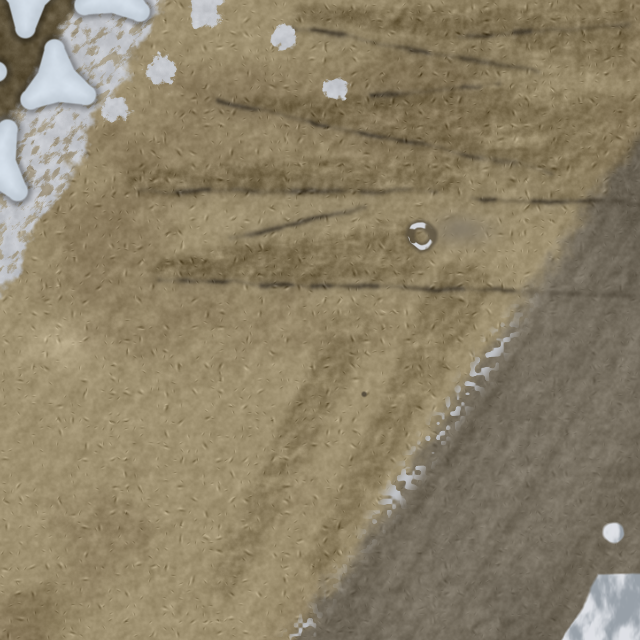
This texture is drawn by a Shadertoy shader. Its source:

```glsl
// Aerial view of rutted sand between a snowy block bank and a dirt road.
const vec3 SAND_LIGHT = vec3(.62, .565, .44);
const vec3 SAND_DARK = vec3(.54, .48, .365);
const vec3 SOIL = vec3(.455, .4, .285);
const vec3 SHADOW = vec3(.26, .23, .18);
const vec3 ROAD = vec3(.44, .41, .355);
const vec3 SNOW = vec3(.83, .84, .86);
const vec3 CONCRETE = vec3(.76, .8, .84);
const vec2 ROAD_DIR = vec2(.562, .827);
const vec2 BANK_NORMAL = vec2(-.874, .486);
const float GRAIN = .16;
const float THIRD = 2.0944;

// Worn soil: endpoints, then half width at each end
const vec4 BANDS[6] = vec4[6](
  vec4(.215, .718, .7, .73), vec4(.255, .583, .62, .605), vec4(.38, .84, .87, .8),
  vec4(.47, .98, .96, .945), vec4(.55, .49, .35, .09), vec4(.72, .55, .5, .12));
const vec2 WIDTHS[6] = vec2[6](vec2(.017, .035), vec2(.014, .05), vec2(.005, .07),
  vec2(.012, .045), vec2(.034, .022), vec2(.045, .02));
// Dark rut edges
const vec4 RUTS[8] = vec4[8](
  vec4(.22, .702, .68, .701), vec4(.25, .563, 1, .538), vec4(.36, .626, .57, .676),
  vec4(.34, .84, .86, .732), vec4(.46, .957, .84, .887), vec4(.58, .85, .78, .87),
  vec4(.72, .942, .98, .96), vec4(.74, .69, 1, .683));
// Loose snow: centre, radius
const vec3 PATCHES[5] = vec3[5](vec3(.253, .888, .026), vec3(.32, .985, .03),
  vec3(.445, .939, .022), vec3(.525, .866, .02), vec3(.182, .83, .024));
// Three-armed blocks: centre, turn, arm length
const vec4 BLOCKS[5] = vec4[5](vec4(.089, .873, 1.65, .05), vec4(.043, 1.01, 4.65, .054),
  vec4(.178, 1.012, 3.55, .05), vec4(-.008, .745, 5.4, .056), vec4(-.035, .888, 0, .03));

float hash(vec2 p) {
  vec3 q = fract(p.xyx * .1031);
  q += dot(q, q.yzx + 33.33);
  return fract((q.x + q.y) * q.z);
}
float noise(vec2 p) {
  vec2 i = floor(p), f = fract(p);
  f *= f * (3. - 2. * f);
  return mix(mix(hash(i), hash(i + vec2(1, 0)), f.x),
    mix(hash(i + vec2(0, 1)), hash(i + 1.), f.x), f.y);
}
float fbm(vec2 p) {
  float sum = 0., amp = .533;
  for (int i = 0; i < 4; i++, amp *= .5) { sum += amp * noise(p); p = p * 2.03 + 17.3; }
  return sum;
}
float inside(float d, float soft) { return 1. - smoothstep(-soft, soft, d); }
float bell(float x) { return exp(-x * x); }
float spot(vec2 p, float x, float y, vec2 r) { return bell(length((p - vec2(x, y)) / r)); }

// Distance to a segment, position along it
vec2 segment(vec2 p, vec4 s) {
  vec2 a = p - s.xy, b = s.zw - s.xy;
  float h = clamp(dot(a, b) / dot(b, b), 0., 1.);
  return vec2(length(a - b * h), h);
}
// Scattered clods, lit on one side
float clods(vec2 p) {
  vec2 cell = floor(p), f = fract(p) - .5;
  float t = 6.283 * hash(cell + 7.);
  f *= mat2(cos(t), sin(t), -sin(t), cos(t));
  vec2 size = vec2(.22, .08);
  return step(hash(cell), .28) * (.7 * spot(f, 0., .17, size) - spot(f, 0., 0., size));
}
float block(vec2 p, vec4 b) {
  p -= b.xy;
  float a = mod(atan(p.y, p.x) - b.z + THIRD * .5, THIRD) - THIRD * .5;
  vec2 s = segment(length(p) * vec2(cos(a), sin(a)), vec4(0, 0, b.w, 0));
  return s.x - mix(.034, .016, s.y);
}

void mainImage(out vec4 fragColor, in vec2 fragCoord) {
  vec2 p = fragCoord / iResolution.xy;
  vec2 w = p + .012 * (vec2(fbm(p * 22.), fbm(p * 22. + 40.)) - .5);
  float broad = fbm(p * 6.), fine = fbm(p * 75.) - .5, mid = fbm(p * 40.) - .5;
  float relief = fbm(p * 60.) - fbm(p * 60. + vec2(.3, -.3));

  // Sand and worn soil
  vec3 col = mix(SAND_DARK, SAND_LIGHT, smoothstep(.22, .62, broad + .12 * fine));
  col += .09 * spot(w, .1, .46, vec2(.06, .03)) - .07 * spot(w, .07, .04, vec2(.05));
  float worn = .45 * smoothstep(.35, .75, p.x) * smoothstep(.62, .76, p.y);
  for (int i = 0; i < 6; i++) {
    vec2 s = segment(w, BANDS[i]);
    float edge = s.x - mix(WIDTHS[i].x, WIDTHS[i].y, s.y);
    worn = max(worn, (i < 4 ? .95 - .3 * s.y : .5) * inside(edge, .012));
  }
  col = mix(col, SOIL, worn * smoothstep(.1, .55, fbm(p * vec2(18, 45))));

  // Road with wheel marks
  vec2 r = p - vec2(.456, 0);
  float across = dot(r, vec2(ROAD_DIR.y, -ROAD_DIR.x)), along = dot(r, ROAD_DIR);
  float marks = fbm(vec2(across * 48. + along * 1.5, along * 2.5)) - .5;
  vec3 dirt = ROAD * (.94 + .16 * broad) + .13 * marks - .05 * spot(p, .97, .71, vec2(.11));
  dirt -= .06 * bell((across - .035 - .02 * along) / .012) * inside(along - .55, .15);
  float road = smoothstep(-.018, .022, across + .035 * mid);
  col = mix(col, dirt, road);
  col = mix(col, SAND_LIGHT, .6 * inside(segment(w, vec4(.83, .892, 1, .862)).x - .015, .01));

  // Broken rut shadows
  for (int i = 0; i < 8; i++) {
    vec2 s = segment(w, RUTS[i]);
    float depth = .35 + .65 * smoothstep(.25, .6, noise(p * vec2(38, 16) + float(i) * 9.));
    depth *= 1. - .55 * smoothstep(.55, 1., s.y);
    col = mix(col, SHADOW, depth * (.6 * bell(s.x / .0045) + .2 * exp(-s.x / .012)));
  }

  // Grain, clods and roadside rubble
  col += GRAIN * (.5 * fine + .22 * (noise(p * 230.) - .5) + relief * (.7 + worn));
  col += (.12 - .07 * road) * (clods(w * 48.) + .7 * clods(w * 83. + 31.));
  float rubble = bell((across - .006) / .016) * inside(along - .66, .04);
  rubble *= .25 + smoothstep(.3, .6, noise(vec2(along * 13., 3)));
  col = mix(col, SNOW * .9, .8 * rubble * smoothstep(.53, .7, noise(p * 130.)));

  // Stone ring, grey smear and pit
  col = mix(col, ROAD * 1.12, .75 * spot(w, .72, .64, vec2(.045, .022)));
  float rim = abs(length(w - vec2(.658, .63)) - .017);
  col = mix(col, SHADOW, .55 * inside(rim - .007, .004));
  col = mix(col, SNOW, inside(rim - .0035, .0015) * smoothstep(.35, .6, noise(w * 90.)));
  col = mix(col, SHADOW, .8 * inside(length(p - vec2(.569, .384)) - .004, .002));

  // Snow bank, patches and gravel
  float bank = dot(p - vec2(0, .53), BANK_NORMAL);
  float snow = smoothstep(-.004, .012, bank + .045 * mid);
  snow *= .3 + .7 * smoothstep(.3, .52, fbm(vec2(p.x + p.y, p.y - p.x) * vec2(45, 90)));
  for (int i = 0; i < 5; i++) {
    float d = length(p - PATCHES[i].xy) / PATCHES[i].z;
    snow = max(snow, inside(d - .8 - 1.5 * fine, .13));
  }
  col = mix(col, SNOW + .14 * fine - .07, snow);
  float gap = smoothstep(.115, .13, bank + .02 * fine) * smoothstep(.79, .83, p.y);
  col = mix(col, SOIL * .8 + .2 * fine, gap);

  // Concrete blocks
  for (int i = 0; i < 5; i++) {
    float d = block(p, BLOCKS[i]);
    col *= 1. - .3 * inside(d - .007, .007);
    vec3 face = CONCRETE + .07 * inside(d + .012, .012) + .05 * fine;
    col = mix(col, face, inside(d, .002));
  }

  // Boulder and small stone
  float boulder = max(dot(w - vec2(.88, 0), BANK_NORMAL), w.y - .104);
  float rock = min(boulder, length(w - vec2(.957, .17)) - .017);
  float facet = smoothstep(.3, .65, fbm(w * vec2(42, 22)));
  col = mix(col, mix(CONCRETE * .78, SNOW + .04, facet), inside(rock, .0025));
  fragColor = vec4(col, 1);
}
```
